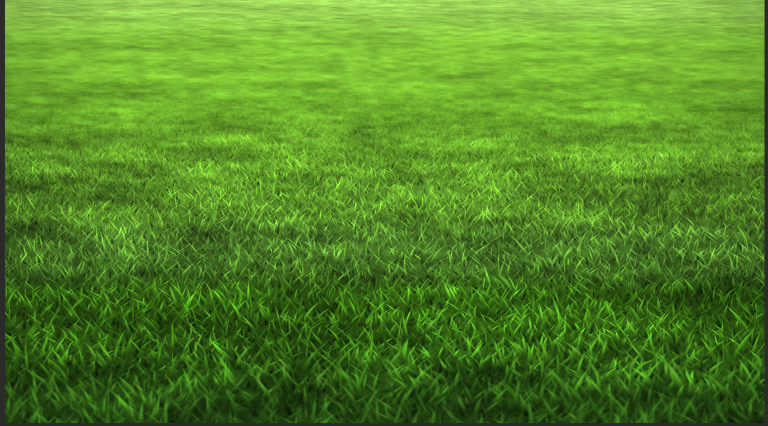
Reproduce this texture procedurally as a WebGL 1 fragment shader.

```glsl
precision highp float;
// A lawn in perspective: sharp blades midway, soft pale turf far off, thin dark frame.
uniform vec2 u_resolution;

float hash(vec2 p) {
  return fract(sin(dot(p, vec2(127.1, 311.7))) * 43758.5453);
}

float noise(vec2 p) {
  vec2 i = floor(p), f = fract(p);
  f = f * f * (3.0 - 2.0 * f);
  return mix(mix(hash(i), hash(i + vec2(1.0, 0.0)), f.x),
             mix(hash(i + vec2(0.0, 1.0)), hash(i + 1.0), f.x), f.y);
}

float fbm(vec2 p) {
  float sum = 0.0, amp = 0.5;
  for (int i = 0; i < 4; i++) {
    sum += amp * noise(p);
    p = p * 2.03 + 17.3;
    amp *= 0.55;
  }
  return sum;
}

// Average turf colour from the near edge to the far edge
vec3 turf(float y) {
  vec3 c = mix(vec3(0.19, 0.38, 0.09), vec3(0.23, 0.45, 0.08), smoothstep(0.0, 0.3, y));
  c = mix(c, vec3(0.40, 0.64, 0.18), smoothstep(0.28, 0.52, y));
  c = mix(c, vec3(0.43, 0.68, 0.17), smoothstep(0.5, 0.75, y));
  c = mix(c, vec3(0.49, 0.74, 0.21), smoothstep(0.72, 0.9, y));
  c = mix(c, vec3(0.60, 0.81, 0.34), smoothstep(0.88, 1.0, y));
  // Greyer strip across the focal plane
  float strip = smoothstep(0.30, 0.38, y) * smoothstep(0.51, 0.43, y);
  return mix(c, vec3(0.34, 0.54, 0.20), 0.6 * strip);
}

void main() {
  vec2 uv = gl_FragCoord.xy / u_resolution;
  float aspect = u_resolution.x / u_resolution.y;
  float x = (uv.x - 0.5) * aspect, y = uv.y;
  // Grass shrinks with distance
  float size = max(1.12 - y, 0.1), depth = -log(size);

  // Broad level patches and fine tufts
  float patches = fbm(vec2(x * 5.0, depth * 15.0) + 5.0) - 0.46;
  float tufts = fbm(vec2(x * 34.0 + y * 9.0, depth * 32.0 + y * 20.0)) - 0.46;
  float far = smoothstep(0.45, 0.92, y);
  float tone = 1.0 + patches * mix(0.9, 0.35, far) + tufts * mix(0.8, 0.36, far);
  vec3 col = turf(y) * tone * mix(0.68, 1.0, smoothstep(0.42, 0.8, y));

  // Blades, painted from the back row to the front row
  float blur = 0.0003 + 0.0022 * smoothstep(0.25, 0.0, y) + 0.003 * smoothstep(0.6, 0.95, y);
  float fade = 1.0 - smoothstep(0.55, 0.92, y);
  float rowHere = floor(depth / 0.011);
  for (int k = 0; k < 9; k++) {
    float row = rowHere - float(k);
    float s = exp(-row * 0.011);
    float rootY = 1.12 - s;
    vec2 q = vec2(x, y - rootY) / s;
    float soft = (blur + 0.6 / u_resolution.y) / s;
    float shift = hash(vec2(row, 7.0));
    float cell = floor(q.x / 0.018 + shift);
    for (int j = -3; j <= 3; j++) {
      vec2 id = vec2(cell + float(j), row);
      float a = hash(id), b = hash(id + 31.7), c = hash(id + 73.1);
      float rootX = (id.x + a - shift) * 0.018;
      float t = q.y / mix(0.03, 0.082, b * b);
      float lean = (c - 0.5) * 0.11;
      float spine = rootX + lean * mix(t, t * t, a);
      float width = mix(0.0024, 0.0036, smoothstep(0.4, 0.1, y));
      width *= (0.55 + 0.75 * hash(id + 5.1)) * (1.0 - t * t * 0.9);
      float d = abs(q.x - spine) / (1.0 + 8.0 * abs(lean));
      float cover = smoothstep(width + soft, width - soft, d) * min(1.0, width / soft);
      cover *= smoothstep(0.0, 0.15, t) * smoothstep(1.0, 0.9, t);
      // Shaded roots, lit tips, a few pale dry blades
      float light = mix(0.42, 1.3, smoothstep(0.0, 0.85, t)) * mix(0.6, 1.5, hash(id + 11.3));
      vec3 blade = turf(y) * light * (1.0 + patches * 1.1);
      float pale = step(0.88, hash(id + 53.9)) * smoothstep(0.2, 0.8, t);
      blade = mix(blade, turf(y) * 1.4 + vec3(0.12, 0.11, 0.07), pale * 0.85);
      col = mix(col, blade, cover * fade);
    }
  }

  // Shade gathers at the lower edge and the sides
  col *= 1.0 - 0.12 * smoothstep(0.12, 0.0, y);
  col *= 1.0 - 0.13 * smoothstep(0.3, 0.5, abs(uv.x - 0.5));

  // Dark frame on the left, right and bottom
  float px = 0.7 / u_resolution.x;
  float inside = smoothstep(0.0065 - px, 0.0065 + px, uv.x)
               * smoothstep(0.9955 + px, 0.9955 - px, uv.x)
               * smoothstep(0.007 - px, 0.007 + px, y);
  col = mix(vec3(0.17, 0.17, 0.16), col, inside);
  gl_FragColor = vec4(clamp(col, 0.0, 1.0), 1.0);
}
```
